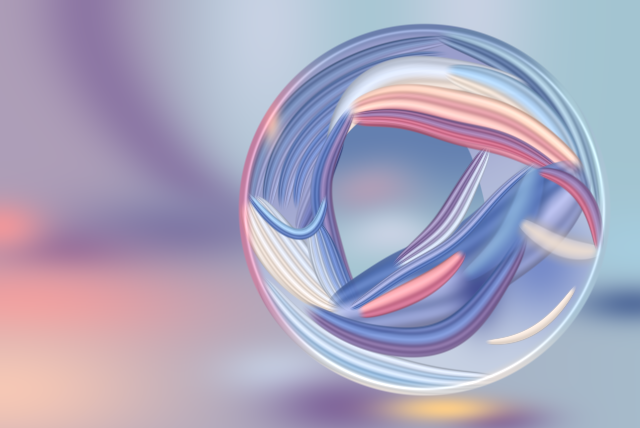
Reproduce this background procedurally as a Shadertoy shader.

```glsl
// A twisted glass orb resting before a blurred pastel backdrop.
// Soft Gaussian glows build the light; tapered Bezier ribbons with
// fine filaments are layered inside a disc to form the folded glass.

#define ORB_CENTER vec2(.992, .51)
#define ORB_RADIUS .434
#define OPACITY .93
#define FILAMENT .2
#define SOFT_EDGE .06

const vec3 INDIGO = vec3(.27,.31,.58), BLUE = vec3(.34,.46,.73);
const vec3 SKY = vec3(.56,.72,.87), LILAC = vec3(.60,.62,.80);
const vec3 PLUM = vec3(.50,.40,.61), ROSE = vec3(.82,.43,.55);
const vec3 CORAL = vec3(.93,.59,.61), PEACH = vec3(.96,.78,.71);
const vec3 CREAM = vec3(.93,.87,.82), PALE = vec3(.78,.82,.89);
const vec3 TEAL = vec3(.64,.77,.82), SLATE = vec3(.34,.44,.62);
const vec3 MAUVE = vec3(.68,.62,.72);

vec2 q;      // position within the orb, radius 1
vec3 glass;  // colour of the orb, painted in layers

// Blend in a soft ellipse; spot holds its center and size
void glow(inout vec3 col, vec2 p, vec4 spot, vec3 tint) {
  vec2 d = (p - spot.xy) / spot.zw;
  col = mix(col, tint, exp(-dot(d, d)));
}

// Tapered ribbon from ab.xy past ab.zw to c; zero lines softens the edge
void ribbon(vec4 ab, vec2 c, float width, float lines, vec3 right, vec3 left) {
  vec2 a = ab.xy, u = ab.zw - a, v = c - a - 2. * u, d, g;
  float t = 0., best = 1e3;
  for (int i = 0; i <= 8; i++) {
    float s = float(i) / 8.;
    d = a + s * (2. * u + s * v) - q;
    if (dot(d, d) < best) { best = dot(d, d); t = s; }
  }
  for (int i = 0; i < 3; i++) {
    d = a + t * (2. * u + t * v) - q;
    g = 2. * (u + t * v);
    float gg = dot(g, g);
    t = clamp(t - dot(d, g) / max(gg + 2. * dot(d, v), .4 * gg), 0., 1.);
  }
  d = q - a - t * (2. * u + t * v);
  g = normalize(u + t * v);
  float taper = max(4. * (t - t * t), 0.);
  float halfWidth = width * pow(taper, .4);
  float side = clamp((g.x * d.y - g.y * d.x) / (halfWidth + .001), -1., 1.);
  float edge = lines > 0. ? 1.2 / (iResolution.y * ORB_RADIUS) : SOFT_EDGE;
  float mask = smoothstep(-edge, edge, halfWidth - length(d));
  mask *= smoothstep(0., .3, taper);
  float phase = lines * (side + .35 * t), wave = sin(phase);
  vec3 tint = mix(right, left, smoothstep(-.9, .9, side + .4 * wave));
  tint += FILAMENT * pow(.5 + .5 * wave, 8.) + .05 * sin(3. * phase);
  tint *= 1. - .2 * smoothstep(.75, 1., abs(side));
  glass = mix(glass, tint, mask * OPACITY);
}

vec3 backdrop(vec2 p) {
  vec3 col = mix(MAUVE, TEAL, smoothstep(.15, .75, p.x));
  glow(col, p, vec4(1.1,1,.15,.4), PALE);
  glow(col, p, vec4(.62,.95,.16,.35), PALE);
  // Curved violet fold
  float fold = p.x - .2 - 1.15 * pow(max(1. - p.y, 0.), 1.84);
  col = mix(col, PLUM, .7 * exp(-fold * fold / .013) * smoothstep(.36, .6, p.y));
  // Warm floor on the left, cool floor on the right
  col = mix(col, mix(MAUVE, TEAL, .5 * p.x), smoothstep(.5, .3, p.y));
  glow(col, p, vec4(.42,.46,.26,.09), vec3(.49,.47,.65));
  glow(col, p, vec4(.15,.41,.16,.06), PLUM);
  glow(col, p, vec4(0,.47,.10,.06), CORAL);
  glow(col, p, vec4(.04,.29,.42,.11), CORAL);
  glow(col, p, vec4(0,.09,.40,.17), PEACH);
  glow(col, p, vec4(.66,.13,.14,.06), PALE);
  glow(col, p, vec4(1.5,.42,.20,.10), vec3(.65,.80,.87));
  glow(col, p, vec4(1.48,.29,.14,.045), SLATE);
  // Shadow and caustics below the orb
  glow(col, p, vec4(.80,.05,.17,.07), PLUM);
  glow(col, p, vec4(1.16,.02,.12,.04), PLUM);
  glow(col, p, vec4(1.04,.045,.13,.03), vec3(.98,.80,.54));
  return col;
}

void paintOrb() {
  float r = length(q);
  q += .025 * (1. - r) * sin(9. * q.yx);
  glass = mix(PALE, LILAC, smoothstep(-.5, .6, q.y - .4 * q.x));
  glow(glass, q, vec4(.62,-.3,.3,.3), vec3(.47,.55,.79));
  // Outer shell arcs, nested inward on the left
  for (float i = 0.; i < 4.; i++) {
    float k = 1. - .09 * i;
    ribbon(k * vec4(-.93,-.02,-.86,.8), k * vec2(.16,.92), .06, 5. + i, LILAC, mix(SLATE, BLUE, i / 3.));
  }
  ribbon(vec4(.05,.95,.83,.82), vec2(.93,-.04), .09, 7., SLATE, TEAL);
  ribbon(vec4(-.49,.27,-.40,.95), vec2(.59,.63), .10, 4., CREAM, PALE);
  ribbon(vec4(.10,.75,.59,.65), vec2(.82,.23), .09, 5., CREAM, SKY);
  ribbon(vec4(-.89,-.36,-.55,-.98), vec2(.41,-.92), .09, 8., SKY, PALE);
  // Central window onto the blurred room
  vec3 view = mix(TEAL, vec3(.39,.50,.69), smoothstep(-.25, .4, q.y));
  glow(view, q, vec4(-.28,.1,.25,.14), MAUVE);
  glow(view, q, vec4(-.2,-.15,.25,.12), PALE);
  float window = length((q - vec2(-.12,0)) / vec2(.45,.56));
  glass = mix(glass, view, smoothstep(1.01, .99, window));
  // Left fold and pale cup
  ribbon(vec4(-.45,.40,-.60,.05), vec2(-.68,-.12), .06, 6., LILAC, INDIGO);
  ribbon(vec4(-.95,.07,-.78,-.31), vec2(-.42,-.51), .13, 15., CREAM, PALE);
  ribbon(vec4(-.39,.56,-.74,0), vec2(-.32,-.54), .06, 6., BLUE, PLUM);
  ribbon(vec4(-.60,-.06,-.56,-.30), vec2(-.36,-.54), .08, 12., PALE, BLUE);
  ribbon(vec4(-.96,.1,-.64,-.36), vec2(-.52,.1), .03, 4., BLUE, SKY);
  // Rose arch above the window
  ribbon(vec4(-.43,.51,.20,.66), vec2(.86,.17), .14, 8., ROSE, PEACH);
  ribbon(vec4(-.42,.50,.27,.50), vec2(.74,.2), .05, 6., ROSE, PLUM);
  // Sweeping blue saddle, its lower rim and the coral lens
  ribbon(vec4(.86,.24,.30,-.41), vec2(-.52,-.56), .23, 5., BLUE, LILAC);
  glow(glass, q, vec4(.3,-.42,.12,.2), INDIGO);
  ribbon(vec4(-.66,-.5,.16,-1.08), vec2(.53,-.13), .08, 5., PLUM, BLUE);
  ribbon(vec4(.62,.26,.56,-.15), vec2(.20,-.36), .08, 0., SKY, BLUE);
  ribbon(vec4(.34,.34,.22,0), vec2(-.18,-.33), .06, 9., PLUM, PALE);
  ribbon(vec4(-.40,-.53,-.19,-.46), vec2(.62,.26), .035, 5., BLUE, LILAC);
  ribbon(vec4(-.36,-.56,0,-.50), vec2(.2,-.2), .06, 3., ROSE, CORAL);
  // Right crescent, warm patch and glint
  ribbon(vec4(.5,-.07,.72,-.24), vec2(.95,-.22), .06, 0., CREAM, CREAM);
  ribbon(vec4(.61,.20,.92,.19), vec2(.94,-.23), .045, 4., ROSE, PLUM);
  ribbon(vec4(.32,-.71,.62,-.74), vec2(.82,-.40), .022, 1., CREAM, CREAM);
  glow(glass, q, vec4(-.83,.48,.05,.12), PEACH);
  // Rim tinted by direction
  vec3 rim = mix(ROSE, TEAL, smoothstep(-.95, -.4, q.x));
  rim = mix(rim, SLATE, smoothstep(.6, .95, q.y));
  rim = mix(rim, CREAM, smoothstep(-.5, -.95, q.y));
  glass = mix(glass, rim, .7 * smoothstep(.92, .98, r));
  glass += .18 * exp(-pow(abs(r - .965) / .008, 2.));
}

void mainImage(out vec4 fragColor, in vec2 fragCoord) {
  vec2 p = fragCoord / iResolution.y;
  q = (p - ORB_CENTER) / ORB_RADIUS;
  float edge = 1.2 / (iResolution.y * ORB_RADIUS);
  float inside = smoothstep(edge, -edge, length(q) - 1.);
  paintOrb();
  fragColor = vec4(clamp(mix(backdrop(p), glass, inside), 0., 1.), 1);
}
```
